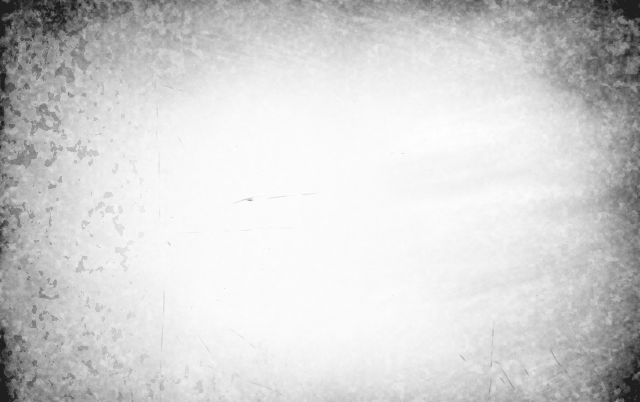
Reproduce this texture procedurally as a WebGL 1 fragment shader.

```glsl
precision highp float;
// Worn white paper with a sooty, uneven border and a clean bright middle.
// Edge and corner falloffs are gently broken up by layered noise, then small
// flecks, directional brush streaks, grain and hair-thin scratches are added.

uniform vec2 u_resolution;

#define PAPER 0.995
#define VIGNETTE 0.19
#define TOP_SOOT 0.42
#define SIDE_SOOT 0.32
#define CORNER_SOOT 0.29
#define FLECK_DEPTH 0.17
#define STREAK_DEPTH 0.30
#define GRAIN 0.045
#define SOOT_GAIN 0.90
#define SCRATCHES 18

float hash(vec2 p) {
  return fract(sin(dot(p, vec2(12.9898, 78.233))) * 43758.5453);
}

float noise(vec2 p) {
  vec2 i = floor(p), f = fract(p);
  f = f * f * (3.0 - 2.0 * f);
  return mix(mix(hash(i), hash(i + vec2(1.0, 0.0)), f.x),
             mix(hash(i + vec2(0.0, 1.0)), hash(i + vec2(1.0)), f.x), f.y);
}

float fbm(vec2 p) {
  float sum = 0.0, amp = 0.533;
  for (int i = 0; i < 4; i++) {
    sum += amp * noise(p);
    p = mat2(1.6, 1.2, -1.2, 1.6) * p + 17.3;
    amp *= 0.5;
  }
  return sum;
}

// Soft round stain
float blob(vec2 p, vec2 center, vec2 size) {
  vec2 q = (p - center) / size;
  return exp(-dot(q, q));
}

// Fine, broken lines running along the given angle
float streaks(vec2 p, float angle) {
  float c = cos(angle), s = sin(angle);
  vec2 q = vec2(c * p.x + s * p.y, c * p.y - s * p.x);
  q.y += 0.03 * fbm(q * 5.0);
  float lines = noise(q * vec2(9.0, 75.0)) * 0.5 + noise(q * vec2(26.0, 210.0)) * 0.5;
  return (lines - 0.5) * smoothstep(0.3, 0.65, fbm(q * vec2(5.0, 12.0) + 7.0));
}

// Hair-thin, wavering and interrupted line from a to b
float scratch(vec2 p, vec2 a, vec2 b, float width) {
  float px = 1.0 / u_resolution.y;
  p += 0.008 * (vec2(noise(p * 18.0), noise(p * 18.0 + 40.0)) - 0.5);
  vec2 ab = b - a;
  float t = clamp(dot(p - a, ab) / dot(ab, ab), 0.0, 1.0);
  float reach = width + 0.5 * px;
  float line = (1.0 - smoothstep(0.0, reach * 1.5, length(p - a - ab * t))) * min(1.0, width / px * 2.0);
  return line * smoothstep(0.2, 0.85, noise(p * 75.0 + a * 90.0)) * smoothstep(0.0, 0.15, t * (1.0 - t) + 0.03);
}

// Darkness of the border before it is broken up
float soot(vec2 p, float w) {
  float left = p.x, right = w - p.x, top = 1.0 - p.y;
  float d = TOP_SOOT * exp(-top / 0.078);
  d += SIDE_SOOT * exp(-left / 0.12) + 0.25 * exp(-left / 0.010);
  d += (SIDE_SOOT + 0.1) * exp(-right / 0.10);
  d += 0.12 * exp(-p.y / 0.05);
  d += CORNER_SOOT * exp(-length(vec2(left, top)) / 0.17);
  d += CORNER_SOOT * exp(-length(vec2(right, top)) / 0.18);
  d += CORNER_SOOT * exp(-length(vec2(left, p.y)) / 0.18);
  d += (CORNER_SOOT + 0.12) * exp(-length(vec2(right, p.y)) / 0.23);
  d += 0.20 * blob(p, vec2(w - 0.10, 0.82), vec2(0.13, 0.11));
  d += 0.08 * blob(p, vec2(0.38, 0.86), vec2(0.13, 0.10));
  vec2 q = (p / vec2(w, 1.0) - vec2(0.52, 0.46)) * 2.0;
  return d + VIGNETTE * smoothstep(0.55, 1.4, length(q));
}

void main() {
  vec2 p = gl_FragCoord.xy / u_resolution.y;
  float w = u_resolution.x / u_resolution.y;
  vec2 warp = vec2(fbm(p * 7.0), fbm(p * 7.0 + 31.0)) - 0.5;
  float d = soot(clamp(p + warp * 0.06, vec2(0.0), vec2(w, 1.0)), w);

  // Blotches, small worn light spots and faint wavy folds within the soot
  d *= 0.70 + 0.6 * fbm(p * 6.0 + warp * 2.0);
  d *= 1.0 - 0.24 * smoothstep(0.54, 0.68, fbm(p * 62.0 + 9.0) * 0.8 + fbm(p * 8.0) * 0.2);
  d *= 1.0 + 0.55 * (fbm(p * 110.0) - 0.5);
  float fold = fbm(vec2(p.x * 4.0 - p.y * 2.0, p.y * 19.0 - p.x * 3.0));
  d += 0.14 * (fold - 0.5) * smoothstep(0.8, 1.4, p.x);

  // Brushed streaks: falling along the top, rising at lower right
  float upper = smoothstep(0.78, 0.96, p.y) * smoothstep(0.3, 0.55, p.x);
  float lower = smoothstep(0.8, 1.4, p.x) * smoothstep(0.42, 0.1, p.y);
  d += STREAK_DEPTH * (0.6 * upper * streaks(p, -0.26) + 0.5 * lower * streaks(p, 0.38));

  // Peeled flecks clustered on the left, denser near the bottom
  float cluster = fbm(p * 7.0 + 5.0);
  float peel = fbm(p * vec2(62.0, 52.0) + warp * 2.0) * 0.72 + cluster * 0.28;
  float nearLeft = smoothstep(0.50, 0.06, p.x);
  float floorBand = smoothstep(0.24, 0.02, p.y) * smoothstep(1.0, 0.2, p.x);
  float spread = max(nearLeft, 0.65 * floorBand);
  float cut = 0.65 - 0.07 * spread - 0.02 * smoothstep(0.6, 0.1, p.y);
  d += FLECK_DEPTH * spread * smoothstep(cut, cut + 0.05, peel);

  // Grain and rare small specks
  d += GRAIN * (noise(p * 270.0) - 0.5) * (0.15 + 2.0 * clamp(d, 0.0, 0.5));
  d += 0.14 * smoothstep(0.94, 1.0, noise(p * 170.0 + 3.0)) * smoothstep(0.5, 0.7, fbm(p * 8.0));

  // Long hairlines and the short marks near the middle
  d += 0.30 * scratch(p, vec2(0.580, 0.492), vec2(0.660, 0.512), 0.0008);
  d += 0.45 * blob(p, vec2(0.622, 0.502), vec2(0.006, 0.002));
  d += 0.20 * scratch(p, vec2(0.655, 0.502), vec2(0.795, 0.520), 0.0006);
  d += 0.12 * scratch(p, vec2(0.44, 0.420), vec2(0.74, 0.436), 0.0006);
  d += 0.42 * scratch(p, vec2(0.411, 0.405), vec2(0.421, 0.388), 0.0014);
  d += 0.15 * scratch(p, vec2(0.388, 0.82), vec2(0.400, 0.44), 0.0008);
  d += 0.15 * scratch(p, vec2(0.408, 0.30), vec2(0.398, 0.0), 0.0008);
  d += 0.24 * scratch(p, vec2(1.228, 0.21), vec2(1.215, 0.0), 0.0009);

  // Scattered scratches: lower right, upper left, then lower left
  for (int i = 0; i < SCRATCHES; i++) {
    float k = float(i), zone = mod(k, 3.0);
    vec2 r = vec2(hash(vec2(k, 2.7)), hash(vec2(k, 8.1)));
    vec2 start = zone < 0.5 ? vec2(1.13, 0.04) + r * vec2(0.25, 0.14)
               : zone < 1.5 ? vec2(0.29, 0.70) + r * vec2(0.16, 0.12)
               : vec2(0.30, 0.04) + r * vec2(0.35, 0.16);
    float turn = -0.2 - 0.9 * hash(vec2(k, 5.3));
    vec2 reach = (0.03 + 0.07 * r.x) * vec2(cos(turn), sin(turn));
    d += (zone < 0.5 ? 0.28 : 0.15) * scratch(p, start, start + reach, 0.0008);
  }

  gl_FragColor = vec4(vec3(clamp(PAPER - SOOT_GAIN * d, 0.12, 1.0)), 1.0);
}
```
